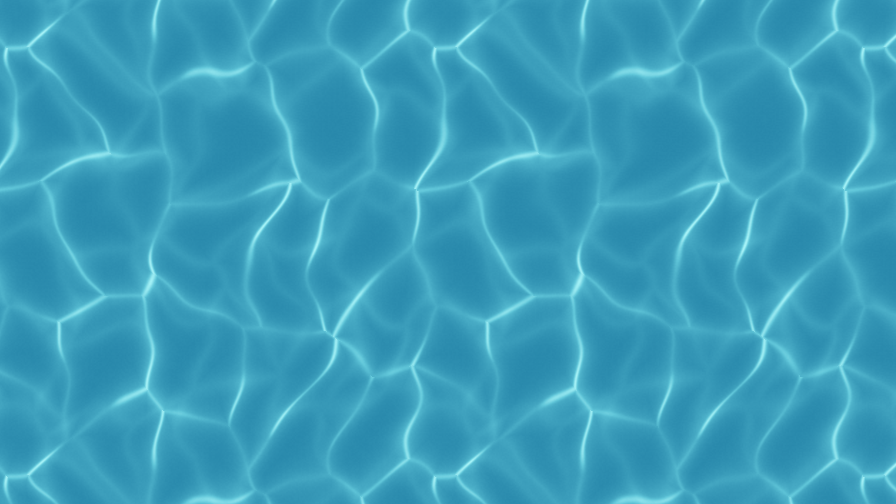
This texture is drawn by a Shadertoy shader. Its source:

```glsl
// Sunlit pool water: a repeating web of bright caustic lines over soft blue cells.

const float TAU = 6.2831853;
const float TILE_SIZE = 0.85;            // repeat length, in canvas heights
const vec2 MAIN_CELLS = vec2(5.0, 4.0);  // cells per tile, sharp web
const vec2 FAINT_CELLS = vec2(6.0, 5.0); // cells per tile, blurred web
const float JITTER = 0.95;
const float GLOW_WIDTH = 0.10;           // widths are in cell units
const float GLOW_LIGHT = 0.26;
const float FAINT_WIDTH = 0.11;
const float FAINT_LIGHT = 0.15;
const float LINE_WIDTH = 0.022;
const float LINE_LIGHT = 0.66;
const float GRAIN_CELLS = 300.0;         // fine grain, cells per tile
const float GRAIN_LIGHT = 0.03;
const vec2 BRIGHT_NORMAL = vec2(0.92, -0.39); // lines facing this way shine most

const vec3 DEEP_BLUE = vec3(0.158, 0.535, 0.672);
const vec3 PALE_AQUA = vec3(0.375, 0.775, 0.850);
const vec3 SUN_WHITE = vec3(0.640, 0.945, 0.965);

vec2 hash2(vec2 p) {
    vec2 q = vec2(dot(p, vec2(127.1, 311.7)), dot(p, vec2(269.5, 183.3)));
    return fract(sin(q) * 43758.545);
}

// Offset of a jittered cell point; ids wrap so that the tile repeats.
vec2 cellPoint(vec2 id, vec2 cells, float seed) {
    return 0.5 + JITTER * (hash2(mod(id, cells) + seed) - 0.5);
}

// Integer frequencies keep the sines periodic over one tile.
vec2 ripple(vec2 uv) {
    vec2 w = 0.026 * sin(TAU * (uv.yx * vec2(2.0, 1.0) + vec2(0.1, 0.6)));
    w += 0.011 * sin(TAU * (uv.yx * vec2(3.0, 4.0) + uv * vec2(1.0, -1.0)));
    w += 0.005 * sin(TAU * (uv.yx * vec2(7.0, 6.0) - uv * vec2(2.0, 3.0)));
    return uv + w;
}

// Smooth periodic patches in 0..1.
float patches(vec2 uv, float phase) {
    float a = sin(TAU * (2.0 * uv.x + uv.y) + phase);
    float b = sin(TAU * (uv.x - 3.0 * uv.y) + 2.1 * phase + a);
    float c = sin(TAU * (3.0 * uv.x + 2.0 * uv.y) - phase + b);
    return 0.5 + (a + b + c) / 6.0;
}

// Smooth fine noise, -0.5..0.5.
float grain(vec2 uv) {
    vec2 g = uv * GRAIN_CELLS;
    vec2 id = floor(g);
    vec2 f = smoothstep(0.0, 1.0, g - id);
    vec2 e = vec2(1.0, 0.0);
    float low = mix(hash2(id).x, hash2(id + e.xy).x, f.x);
    float high = mix(hash2(id + e.yx).x, hash2(id + e.xx).x, f.x);
    return mix(low, high, f.y) - 0.5;
}

// x: distance to the nearest cell border, y: light of the sharp border lines.
vec2 cellWeb(vec2 uv, vec2 cells, float seed, float lineWidth) {
    vec2 g = uv * cells;
    vec2 id = floor(g);
    vec2 f = g - id;
    vec2 nearest = vec2(0.0);
    vec2 home = vec2(0.0);
    float best = 8.0;
    for (int y = -1; y <= 1; y++)
    for (int x = -1; x <= 1; x++) {
        vec2 o = vec2(x, y);
        vec2 r = o + cellPoint(id + o, cells, seed) - f;
        if (dot(r, r) < best) {
            best = dot(r, r);
            nearest = r;
            home = o;
        }
    }
    float border = 8.0;
    float shine = 0.0;
    for (int y = -2; y <= 2; y++)
    for (int x = -2; x <= 2; x++) {
        vec2 o = home + vec2(x, y);
        vec2 r = o + cellPoint(id + o, cells, seed) - f;
        vec2 gap = r - nearest;
        if (dot(gap, gap) < 1e-4) continue;
        vec2 n = normalize(gap);
        float d = dot(0.5 * (r + nearest), n);
        float facing = dot(n, BRIGHT_NORMAL);
        float gain = mix(0.15, 1.0, facing * facing);
        border = min(border, d);
        shine = max(shine, gain * exp(-d * d / (lineWidth * lineWidth)));
    }
    return vec2(border, shine);
}

// Exponential falloff with a rounded crest.
float glow(float d, float width, float crest) {
    return exp((crest - sqrt(d * d + crest * crest)) / width);
}

vec3 waterColor(float light) {
    vec3 c = mix(DEEP_BLUE, PALE_AQUA, clamp(light * 2.0, 0.0, 1.0));
    return mix(c, SUN_WHITE, clamp(light * 2.0 - 1.0, 0.0, 1.0));
}

void mainImage(out vec4 fragColor, in vec2 fragCoord) {
    vec2 uv = fragCoord / iResolution.y / TILE_SIZE;
    vec2 bent = ripple(uv);

    // Lines swell into small lenses and fade in and out along their length
    float swell = smoothstep(0.65, 0.95, patches(uv.yx, 4.0));
    float focus = smoothstep(0.3, 0.75, patches(uv, 1.3));
    vec2 web = cellWeb(bent, MAIN_CELLS, 3.0, LINE_WIDTH * (1.0 + 0.9 * swell));
    vec2 faint = cellWeb(ripple(bent + 0.37), FAINT_CELLS, 17.0, LINE_WIDTH);

    // Soft halos, blurred second web, then sharp filaments and grain
    float haze = patches(uv + 0.21, 2.6);
    float light = GLOW_LIGHT * mix(0.75, 1.15, focus) * glow(web.x, GLOW_WIDTH, 0.02);
    light += FAINT_LIGHT * mix(0.5, 1.1, haze) * glow(faint.x, FAINT_WIDTH, 0.05);
    light += LINE_LIGHT * mix(0.1, 1.0, focus) * web.y;
    light += GRAIN_LIGHT * grain(uv);

    fragColor = vec4(waterColor(light), 1.0);
}
```
